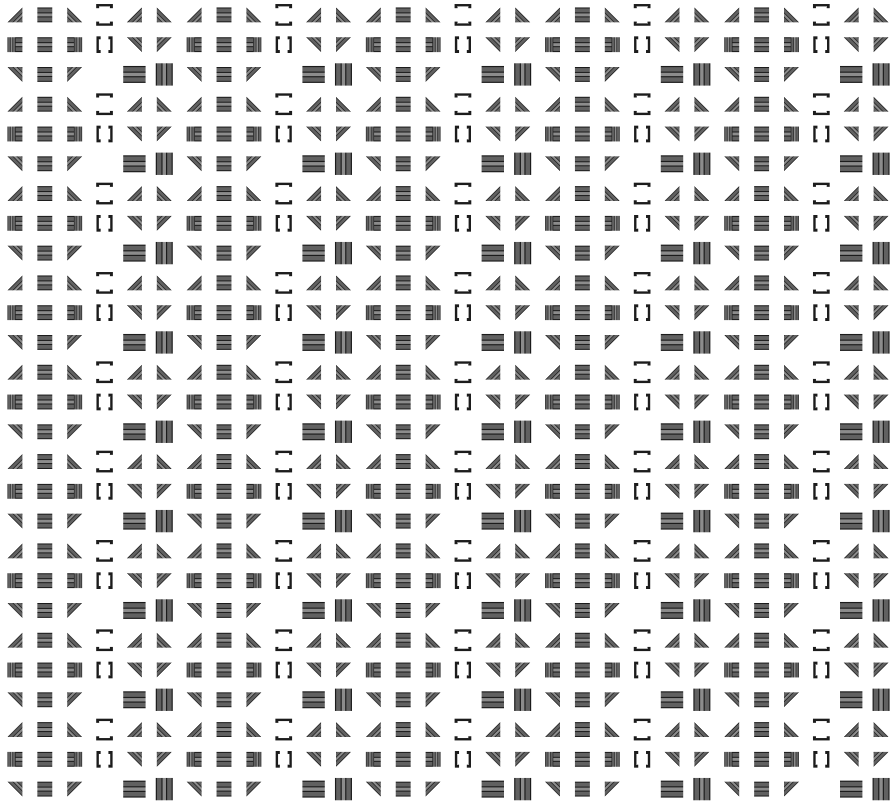
Give the GLSL for this pattern, as a Shadertoy shader.

```glsl
// Grid of striped squares, mitred triangles, blocks and bracket bars on white.

const vec2 REPEATS = vec2(5.0, 9.0);
const vec2 CELLS = vec2(6.0, 3.0);   // cells in one repeat
const vec3 PAPER = vec3(1.0);
const vec3 DARK = vec3(0.11);
const vec3 MID = vec3(0.38);
const vec3 LIGHT = vec3(0.55);

// Box-filtered coverage of the interval from lo to hi
float band(float t, float lo, float hi, float width) {
    return clamp((min(hi, t + 0.5 * width) - max(lo, t - 0.5 * width)) / width, 0.0, 1.0);
}

float box(vec2 p, vec2 halfSize, vec2 px) {
    vec2 cover = clamp((halfSize - abs(p)) / px + 0.5, 0.0, 1.0);
    return cover.x * cover.y;
}

// Symmetric stripes: light core, dark line, mid field, dark rim at |t| = 1
vec3 stripes(float t, float width) {
    t = abs(t);
    float core = band(t, -2.0, 0.20, width);
    float field = band(t, 0.34, 0.86, width);
    return DARK + (LIGHT - DARK) * core + (MID - DARK) * field;
}

// Rectangle with stripes across y
vec4 stripedBox(vec2 p, vec2 halfSize, vec2 px) {
    return vec4(stripes(p.y / halfSize.y, px.y / halfSize.y), box(p, halfSize, px));
}

// Right triangle whose square corner points along the given signs
vec4 stripedTriangle(vec2 p, vec2 corner, float size, vec2 px) {
    vec2 q = p * corner;
    float s = (q.x + q.y) / (2.0 * size);
    float width = length(px) / (2.0 * size);
    float mask = box(q, vec2(size), px) * clamp(s / width + 0.5, 0.0, 1.0);
    return vec4(stripes(2.0 * s - 1.0, 2.0 * width), mask);
}

// Upright stripes on one side, butted by level stripes on the other
vec4 stripedJoint(vec2 p, float size, vec2 px) {
    float split = 0.1 * size;
    float upright = (p.x + 0.45 * size) / (0.55 * size);
    vec3 left = stripes(upright, px.x / (0.55 * size));
    vec3 right = stripes(p.y / size, px.y / size);
    float side = clamp((p.x - split) / px.x + 0.5, 0.0, 1.0);
    return vec4(mix(left, right, side), box(p, vec2(size), px));
}

// Two facing level bars with thickened ends
vec4 bracketPair(vec2 p, float reach, vec2 px) {
    vec2 q = abs(p);
    float bar = box(q - vec2(0.0, reach - 0.04), vec2(0.28, 0.04), px);
    float ends = box(q - vec2(0.23, reach - 0.07), vec2(0.05, 0.07), px);
    return vec4(DARK, max(bar, ends));
}

// Motif for a column and a row counted from the top of the repeat
vec4 motif(vec2 p, int col, int row, vec2 px) {
    const float SIZE = 0.25;
    const vec2 BLOCK = vec2(0.375, 0.285);
    if (col == 1) return stripedBox(p, vec2(SIZE), px);
    if (col == 3) {
        if (row == 0) return bracketPair(p, 0.365, px);
        if (row == 1) return bracketPair(p.yx, 0.27, px.yx);
        return vec4(PAPER, 0.0);
    }
    if (row == 2 && col == 4) return stripedBox(p, BLOCK, px);
    if (row == 2 && col == 5) return stripedBox(p.yx, BLOCK, px.yx);
    if (row == 1 && col == 0) return stripedJoint(p, SIZE, px);
    if (row == 1 && col == 2) return stripedJoint(p * vec2(-1.0, 1.0), SIZE, px);
    vec2 corner = vec2(col == 0 || col == 4 ? 1.0 : -1.0, row == 0 ? -1.0 : 1.0);
    return stripedTriangle(p, corner, SIZE, px);
}

void mainImage(out vec4 fragColor, in vec2 fragCoord) {
    vec2 grid = REPEATS * CELLS;
    vec2 px = grid / iResolution.xy;   // one pixel in cell units
    vec2 uv = fragCoord * px;
    vec2 id = mod(floor(uv), CELLS);
    vec4 shape = motif(fract(uv) - 0.5, int(id.x), 2 - int(id.y), px);
    fragColor = vec4(mix(PAPER, shape.rgb, shape.a), 1.0);
}
```
